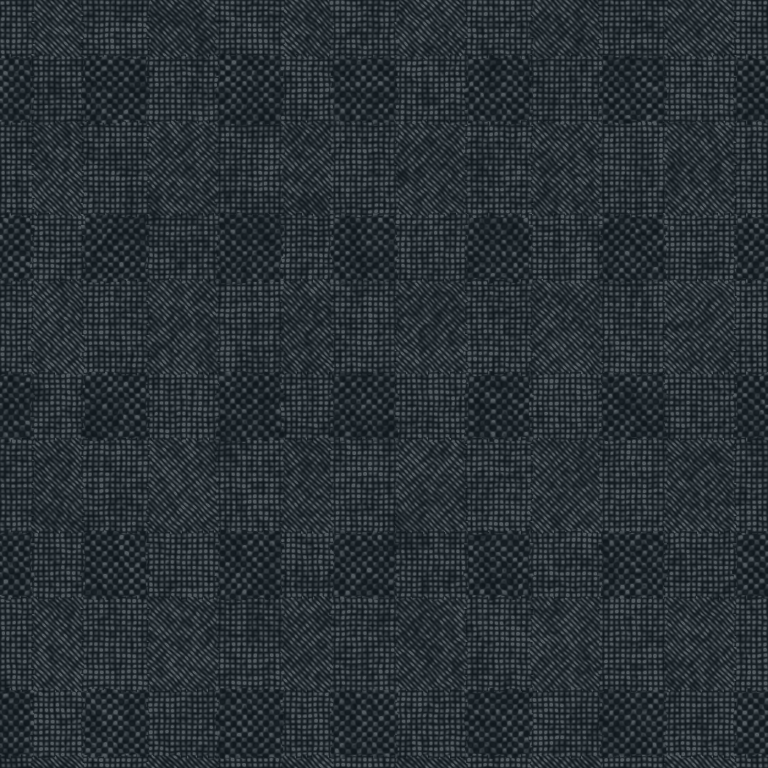
Reproduce this texture procedurally as a Shadertoy shader.

```glsl
// Dark slate woven cloth: basket-weave squares in a grid of dotted bands and diagonal twill.

const float TAU = 6.2831853;
const float THREADS = 140.0;                    // fine threads across the canvas
const float BASKET_PITCH = 2.0 / THREADS;       // a coarse knot spans two threads
const vec2 BAND_PITCH = vec2(0.175, 0.2062);    // spacing of columns and rows
const vec2 BAND_HALF = vec2(0.0425, 0.0430);    // half size of a basket square
const float FIRST_ROW = 0.117;                  // first row centre below the top
const vec3 SHADOW = vec3(0.070, 0.101, 0.122);
const vec3 HIGHLIGHT = vec3(0.310, 0.341, 0.362);

float hash(vec2 p) {
    p = fract(p * vec2(0.1031, 0.1137));
    p += dot(p, p.yx + 33.33);
    return fract((p.x + p.y) * p.x * 17.3);
}

float valueNoise(vec2 p) {
    vec2 cell = floor(p);
    vec2 f = fract(p);
    f = f * f * (3.0 - 2.0 * f);
    float low = mix(hash(cell), hash(cell + vec2(1, 0)), f.x);
    float high = mix(hash(cell + vec2(0, 1)), hash(cell + vec2(1, 1)), f.x);
    return mix(low, high, f.y);
}

// Signed distance to the nearest multiple of pitch
vec2 repeatCentred(vec2 p, vec2 pitch) {
    return (fract(p / pitch + 0.5) - 0.5) * pitch;
}

// Two of the plain columns are narrower, so the next bands shift left
vec2 bandOffset(vec2 uv) {
    float x = uv.x + 0.0247 * step(0.075, uv.x) + 0.026 * step(0.398, uv.x);
    return repeatCentred(vec2(x, 1.0 - uv.y - FIRST_ROW), BAND_PITCH);
}

// Square grid of small thread dots
float dottedWeave(vec2 t) {
    vec2 bump = 0.5 - 0.5 * cos(TAU * t);
    return 0.05 + 1.08 * pow(bump.x * bump.y, 0.7);
}

// Short diagonal dashes falling to the right
float twillWeave(vec2 t) {
    float ridge = 0.5 + 0.5 * cos(TAU * (t.x + t.y));
    float breaks = 0.5 + 0.5 * cos(TAU * 0.5 * (t.x - t.y));
    return 0.04 + ridge * (0.42 + 0.56 * breaks);
}

// Staggered round knots with dark gaps, lit from above
float basketWeave(vec2 p) {
    vec2 wave = cos(TAU * p);
    float knot = smoothstep(0.3, 0.95, 0.5 + 0.5 * wave.x * wave.y);
    float shade = 1.0 - 0.3 * sin(TAU * p.y) * wave.x;
    return 0.02 + 0.72 * knot * shade;
}

void mainImage(out vec4 fragColor, in vec2 fragCoord) {
    vec2 uv = fragCoord / iResolution.xy;
    vec2 t = uv * THREADS;
    float pixel = 1.0 / iResolution.y;

    // Slight thread wander
    vec2 wander = vec2(valueNoise(t * 0.45), valueNoise(t.yx * 0.45 + 71.0)) - 0.5;
    t += 0.25 * wander;

    // Band masks with edges that step from thread to thread
    vec2 local = bandOffset(uv);
    vec2 ragged = 0.007 * (vec2(hash(vec2(floor(t.y), 3.0)), hash(vec2(floor(t.x), 9.0))) - 0.5);
    vec2 edge = abs(local) - BAND_HALF - ragged;
    vec2 band = 1.0 - smoothstep(-pixel, pixel, edge);
    float basketMask = band.x * band.y;
    float dottedMask = band.x + band.y - 2.0 * basketMask;

    // Choose the weave of each cell
    float weave = mix(twillWeave(t), dottedWeave(t), dottedMask);
    vec2 knots = local / BASKET_PITCH + 0.2 * wander;
    weave = mix(weave, basketWeave(knots), basketMask);

    // Uneven yarn: fine grain, long streaks in both directions, soft patches
    float grain = valueNoise(t * 1.5 + 17.0);
    float streaks = valueNoise(t * vec2(0.12, 1.0)) + valueNoise(t * vec2(1.0, 0.12) + 40.0) - 1.0;
    float patches = valueNoise(uv * vec2(12.0, 18.0)) - 0.5;
    float light = weave * (0.6 + 0.8 * grain) * (1.0 + 0.4 * streaks + 0.18 * patches);
    light += 0.16 * (grain - 0.42);

    fragColor = vec4(mix(SHADOW, HIGHLIGHT, clamp(light, -0.08, 1.1)), 1.0);
}
```
